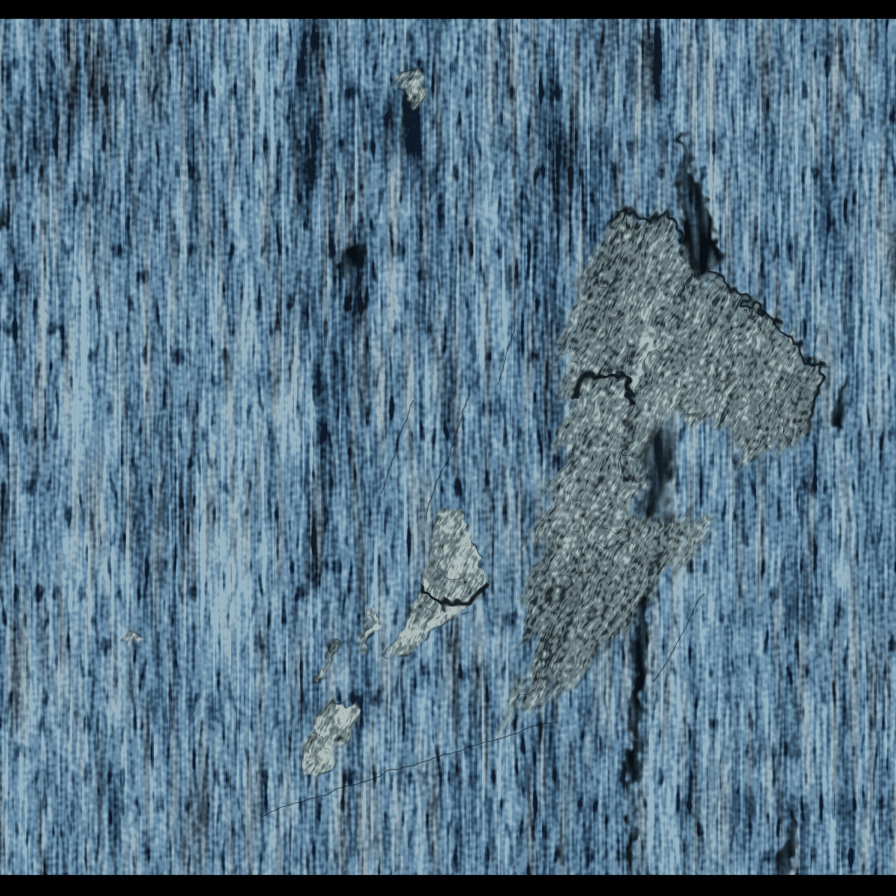
Give the GLSL for this texture, as a Shadertoy shader.

```glsl
// Weathered blue wood: stretched gradient noise makes the vertical grain, a
// polygon and capsules expose grey timber, and ellipses, capsules and arcs
// lay down dark stains, fissures and scratches.

const vec3 ABYSS = vec3(.05, .10, .16);
const vec3 SLATE = vec3(.21, .33, .43);
const vec3 BLUE = vec3(.39, .54, .65);
const vec3 PALE = vec3(.59, .71, .77);
const vec3 TIMBER_DARK = vec3(.13, .17, .18);
const vec3 TIMBER_MID = vec3(.41, .48, .49);
const vec3 TIMBER_LIGHT = vec3(.70, .76, .75);
const vec3 INK = vec3(.03, .06, .08);
const float CONTRAST = 1.15;
const float BASE_TONE = .55;
const float RAGGED = .013;
const vec2 BARS = vec2(.0235, .979);

// Outline of the large bare area.
const vec2 BARE[16] = vec2[](
  vec2(.69,.763), vec2(.749,.758), vec2(.781,.7), vec2(.859,.648),
  vec2(.918,.577), vec2(.898,.518), vec2(.846,.486), vec2(.768,.388),
  vec2(.723,.323), vec2(.651,.255), vec2(.565,.18), vec2(.592,.271),
  vec2(.586,.362), vec2(.622,.492), vec2(.625,.564), vec2(.645,.688));
// Stains: centre, radii.
const vec4 STAINS[10] = vec4[](
  vec4(.342,.87,.022,.16), vec4(.365,.56,.022,.22), vec4(.392,.69,.018,.05),
  vec4(.455,.87,.028,.06), vec4(.355,.38,.014,.12), vec4(.63,.83,.018,.12),
  vec4(.73,.94,.02,.07), vec4(.085,.9,.05,.1), vec4(.12,.12,.012,.06),
  vec4(.89,.07,.018,.05));
// Segment ends, with a radius for each end.
const vec4 FISSURES[6] = vec4[](
  vec4(.76,.845,.785,.715), vec4(.718,.325,.7,.02), vec4(.946,.58,.932,.52),
  vec4(.885,.09,.875,.03), vec4(.392,.715,.39,.66), vec4(0,.76,0,.75));
const vec2 FISSURE_R[6] = vec2[](vec2(.002,.022), vec2(.009,.003),
  vec2(.003,.006), vec2(.003,.01), vec2(.012,.003), vec2(.008));
const vec4 CHIPS[7] = vec4[](
  vec4(.503,.42,.505,.35), vec4(.442,.272,.505,.345), vec4(.35,.15,.382,.202),
  vec4(.46,.908,.463,.9), vec4(.36,.245,.375,.285), vec4(.405,.275,.418,.315),
  vec4(.148,.29,.153,.285));
const vec2 CHIP_R[7] = vec2[](vec2(.018,.036), vec2(.006,.032),
  vec2(.015,.018), vec2(.014), vec2(.004), vec2(.004), vec2(.007));
const vec4 SCRATCHES[6] = vec4[](
  vec4(.29,.09,.52,.165), vec4(.52,.165,.62,.195), vec4(.425,.45,.46,.55),
  vec4(.475,.42,.525,.56), vec4(.73,.24,.785,.335), vec4(.555,.57,.575,.64));

float corner(vec2 cell, vec2 offset) {
  float a = 6.2832 * fract(sin(dot(cell, vec2(127.1, 311.7))) * 43758.5);
  return dot(vec2(cos(a), sin(a)), offset);
}

float noise(vec2 p) {
  vec2 i = floor(p), f = p - i, u = f * f * (3. - 2. * f), e = vec2(1, 0);
  return mix(mix(corner(i, f), corner(i + e, f - e), u.x),
    mix(corner(i + e.yx, f - e.yx), corner(i + 1., f - 1.), u.x), u.y);
}

float grain(vec2 p, vec2 freq) {
  float sum = 0., weight = .2;
  for (int k = 0; k < 4; k++) {
    sum += weight * noise(p * freq + float(k) * 17.3);
    freq *= vec2(2.7, 3);
    weight *= 1.3;
  }
  return sum;
}

float mask(float d, float soft) {
  float w = max(soft, .8 / iResolution.y);
  return 1. - smoothstep(-w, w, d);
}

float capsule(vec2 p, vec4 s, vec2 r) {
  vec2 v = p - s.xy, axis = s.zw - s.xy;
  float t = clamp(dot(v, axis) / dot(axis, axis), 0., 1.);
  return length(v - axis * t) - mix(r.x, r.y, t);
}

float box(vec2 p, vec2 size) {
  vec2 q = abs(p) - size;
  return max(q.x, q.y);
}

float bareArea(vec2 p) {
  float d = 9., side = 1.;
  for (int i = 0, j = 15; i < 16; j = i++) {
    vec2 a = BARE[i], b = BARE[j];
    d = min(d, capsule(p, vec4(a, b), vec2(0)));
    if ((a.y > p.y) != (b.y > p.y) && p.x < a.x + (p.y - a.y) * (b.x - a.x) / (b.y - a.y)) side = -side;
  }
  return d * side;
}

void mainImage(out vec4 fragColor, in vec2 fragCoord) {
  vec2 uv = fragCoord / iResolution.xy;
  vec2 warp = RAGGED * (vec2(noise(uv * 38.), noise(uv * 38. + 50.)) + .6 * noise(uv * 110.));
  vec2 p = uv + warp, fine = uv + .4 * warp;
  float grit = noise(mat2(.8, .6, -.6, .8) * uv * 180.);

  // Painted grain, stains and wear.
  float tone = BASE_TONE + CONTRAST * grain(uv, vec2(14, 1)) + .32 * grit;
  tone += .3 * smoothstep(.15, .5, noise(uv * vec2(220, 4)));
  tone -= .5 * smoothstep(.15, .55, noise(uv * vec2(150, 34) + 9.));
  tone += .09 * exp(-pow((uv.x - .285) / .03, 2.));
  float stain = 0.;
  for (int i = 0; i < 10; i++) {
    vec2 q = (uv - STAINS[i].xy) / STAINS[i].zw;
    stain = max(stain, exp(-dot(q, q)));
  }
  tone -= stain * clamp(.36 + noise(uv * vec2(80, 9)), 0., .7);
  vec3 col = mix(ABYSS, SLATE, smoothstep(-.1, .34, tone));
  col = mix(col, BLUE, smoothstep(.28, .62, tone));
  col = mix(col, PALE, smoothstep(.58, .95, tone));
  float worn = smoothstep(-.1, .45, noise(uv * vec2(95, 6) + 31.));
  col = mix(col, dot(col, vec3(.3, .5, .2)) * vec3(.95, 1.01, 1.02), .45 * worn);

  // Bare timber, with a painted remnant inside it.
  float bare = bareArea(p), chip = 9.;
  float remnant = box(p - vec2(.768 + .25 * (p.y - .475), .475), vec2(.048, .052));
  vec2 slant = vec2(uv.x - .42 * uv.y, uv.y) + .3 * warp;
  float shred = noise(slant * vec2(70, 14));
  for (int i = 0; i < 7; i++) chip = min(chip, capsule(p, CHIPS[i], CHIP_R[i]));
  float chipped = mask(chip + .008 * shred, .003);
  float fibre = .47 + CONTRAST * grain(slant, vec2(20, 5)) + .5 * grit;
  fibre += chipped * (.22 + .5 * noise(uv * 42. + 5.));
  fibre += .35 * mask(capsule(p, vec4(.712, .57, .724, .66), vec2(.006)), .006);
  vec3 timber = mix(TIMBER_DARK, TIMBER_MID, smoothstep(.0, .48, fibre));
  timber = mix(timber, TIMBER_LIGHT, smoothstep(.46, .95, fibre));
  float crack = mask(abs(noise(p * vec2(40, 28))) - .015, .05);
  timber *= 1. - .55 * crack * smoothstep(-.1, .2, noise(uv * 19.));
  float exposed = mask(max(bare, -remnant) + .025 * shred, .008);
  col = mix(col, timber, max(.9 * exposed, .95 * chipped));

  // Dark rims, hollow, arcs, fissures and scratches.
  float ink = mask(abs(bare) - .002, .003) * max(smoothstep(1.4, 1.45, uv.x + uv.y), .3 * worn);
  ink = max(ink, .6 * mask(abs(chip) - .001, .002) * smoothstep(-.1, .15, noise(uv * 45.)));
  float gaps = clamp(.8 + 1.1 * noise(uv * vec2(100, 24)), .2, 1.);
  ink = max(ink, .9 * gaps * mask(box(p - vec2(.734, .473), vec2(.015, .053)), .008));
  float notch = abs(length(p - vec2(.673, .551)) - .033) - .003;
  float lip = abs(length(p - vec2(.506, .365)) - .042) - .003;
  ink = max(ink, .9 * mask(min(max(notch, .551 - p.y), max(lip, p.y - .345)), .002));
  ink = max(ink, .7 * mask(capsule(p, vec4(.706, .551, .698, .46), vec2(.001)), .002));
  for (int i = 0; i < 6; i++) {
    ink = max(ink, gaps * mask(capsule(p, FISSURES[i], FISSURE_R[i]), .004));
    ink = max(ink, .6 * mask(capsule(fine, SCRATCHES[i], vec2(.0005)), .0012));
  }
  col = mix(col, INK, ink);

  // Black bars above and below.
  col *= mask(max(uv.y - BARS.y, BARS.x - uv.y), 0.);
  fragColor = vec4(col, 1);
}
```
